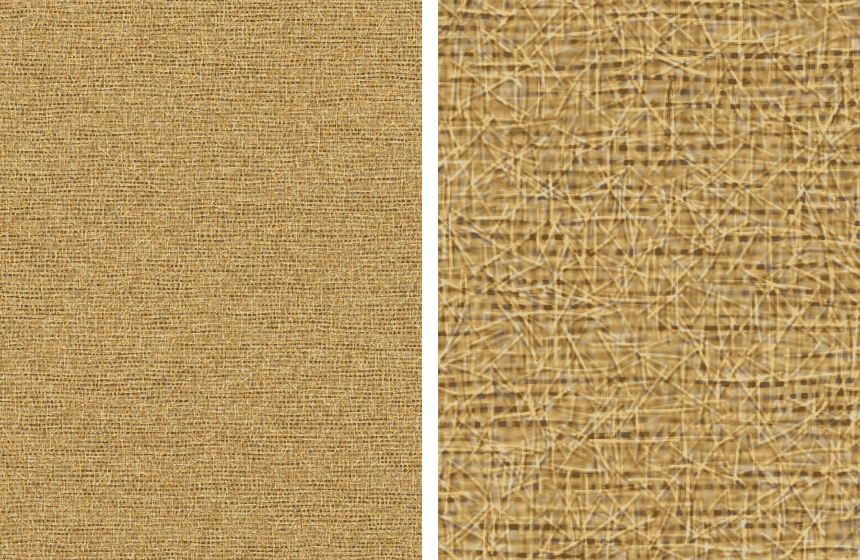
Left, the full canvas; right, a detail of the centre.
Give the GLSL for this texture, as a Shadertoy shader.

```glsl
// Golden woven wallpaper: uneven rows and columns of thread with dark gaps,
// overlaid by fine, randomly crossing metallic fibres with thin shadows.
// Weave and fibres add up to one tone, which a golden ramp then colours.

float hash(vec2 p) {
    vec3 q = fract(vec3(p.xyx) * 0.1031);
    q += dot(q, q.yzx + 33.33);
    return fract((q.x + q.y) * q.z);
}

float noise(vec2 p) {
    vec2 i = floor(p), f = fract(p);
    f = f * f * (3.0 - 2.0 * f);
    return mix(mix(hash(i), hash(i + vec2(1, 0)), f.x),
               mix(hash(i + vec2(0, 1)), hash(i + vec2(1, 1)), f.x), f.y);
}

// One layer of short bent fibres, one per grid cell, leaning within a range
float fibres(vec2 p, float cells, float seed, vec2 lean, float pixel) {
    vec2 g = p * cells, home = floor(g);
    float light = 0.0, shadow = 0.0;
    for (int j = -1; j <= 1; j++)
    for (int i = -1; i <= 1; i++) {
        vec2 id = home + vec2(i, j);
        vec2 key = id + seed * vec2(17.0, 31.0) + 200.0;
        vec2 centre = id + vec2(hash(key), hash(key + 71.3));
        float side = hash(key + 23.7) < 0.5 ? -1.0 : 1.0;
        float angle = side * mix(lean.x, lean.y, hash(key + 5.9));
        vec2 dir = vec2(cos(angle), sin(angle));
        vec2 r = g - centre;
        float along = dot(r, dir);
        float across = dot(r, vec2(-dir.y, dir.x));
        across += (hash(key + 47.1) - 0.5) * 0.3 * along * along;
        float beyond = max(abs(along) - mix(0.4, 0.9, hash(key + 91.7)), 0.0);
        float d = length(vec2(beyond, across)) / cells;
        float e = length(vec2(beyond, across + 0.002 * cells)) / cells;
        float glint = mix(0.3, 1.0, hash(key + 13.3));
        light = max(light, glint * clamp((0.0006 - d) / pixel + 0.5, 0.0, 1.0));
        shadow = max(shadow, glint * clamp((0.0005 - e) / pixel + 0.5, 0.0, 1.0));
    }
    return light - 0.6 * shadow * (1.0 - light);
}

vec3 goldRamp(float tone) {
    vec3 shade = vec3(0.44, 0.305, 0.15);
    vec3 gold = vec3(0.70, 0.55, 0.30);
    vec3 shine = vec3(0.88, 0.77, 0.52);
    return tone < 0.5 ? mix(shade, gold, tone * 2.0)
                      : mix(gold, shine, tone * 2.0 - 1.0);
}

void mainImage(out vec4 fragColor, in vec2 fragCoord) {
    vec2 p = fragCoord / iResolution.y;
    float pixel = 1.0 / iResolution.y;

    // Wavering rows, and columns that shift from row to row
    float rows = p.y * 128.0 + 0.7 * noise(p * vec2(16.0, 30.0));
    float row = floor(rows);
    float columns = p.x * 126.0 + 1.1 * noise(vec2(p.x * 50.0, row * 5.3));
    float weft = cos(6.2832 * rows) * mix(0.5, 1.4, noise(p * vec2(45.0, 130.0)));
    float warp = cos(6.2832 * columns) * mix(0.3, 1.5, noise(p * vec2(130.0, 80.0)));

    // Dark gaps of uneven depth gather into short streaks along single rows
    float streak = noise(vec2(p.x * 17.0 + 50.0 * hash(vec2(row, 3.0)), row * 7.0));
    float band = noise(p * vec2(3.0, 34.0) + 9.0);
    float depth = smoothstep(0.15, 0.95, 0.75 * streak + 0.2 * band);
    depth *= mix(0.3, 1.1, hash(vec2(floor(columns), row)));
    float gap = smoothstep(0.0, 0.7, -weft) * smoothstep(-0.8, 0.4, -warp) * depth;

    // Fine grain along both thread directions
    float grainX = noise(p * vec2(150.0, 512.0)) - 0.5;
    float grainY = noise(p * vec2(512.0, 170.0) + 37.0) - 0.5;
    float tone = 0.56 + 0.11 * weft + 0.07 * warp + 0.34 * grainX + 0.32 * grainY;
    tone -= 0.66 * gap;

    // Crossing fibres catch the light: slanted, then level, then upright ones
    for (int k = 0; k < 8; k++) {
        float n = float(k);
        vec2 lean = k < 4 ? vec2(0.35, 1.15) : k < 6 ? vec2(0.0, 0.12) : vec2(1.45, 1.57);
        float cells = k < 4 ? 30.0 + 6.0 * n : 34.0 + 5.0 * (n - 4.0);
        tone += 0.33 * fibres(p + n * 0.137, cells, n + 1.0, lean, pixel);
    }

    // Faint broad light, a little brighter towards the top
    tone += 0.03 * (noise(p * vec2(3.0, 5.0)) - 0.5) + 0.04 * (p.y - 0.5);
    vec3 color = goldRamp(clamp(tone, 0.0, 1.0));

    // Some threads are paler and greyer than others
    float pale = smoothstep(0.5, 0.8, noise(p * vec2(260.0, 300.0) + 80.0));
    color += pale * vec3(-0.01, 0.03, 0.10);
    fragColor = vec4(color, 1.0);
}
```
